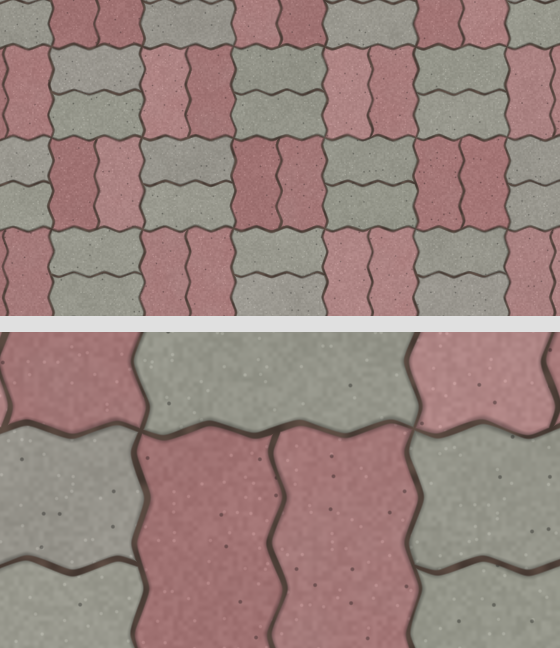
Top, the full canvas; bottom, a detail of the centre.
Reproduce this pattern procedurally as a Shadertoy shader.

```glsl
// Basket-weave paving of wavy-edged concrete blocks, in pairs of red and grey.

const float CELL = 0.2886;                 // side of a block pair, in canvas heights
const vec2 ORIGIN = vec2(0.162, 0.2755);   // lower left corner of a red pair
const float WAVES = 3.0;                   // edge waves along one pair
const float WAVE_HEIGHT = 0.026;

const vec3 GREY = vec3(0.592, 0.582, 0.550);
const vec3 RED_PALE = vec3(0.675, 0.515, 0.513);
const vec3 RED_DEEP = vec3(0.630, 0.448, 0.448);
const vec3 JOINT = vec3(0.300, 0.245, 0.215);

float hash(vec2 p) {
    vec3 q = fract(vec3(p.xyx) * 0.1031);
    q += dot(q, q.yzx + 33.33);
    return fract((q.x + q.y) * q.z);
}

float noise(vec2 p) {
    vec2 i = floor(p), f = fract(p);
    f = f * f * (3.0 - 2.0 * f);
    return mix(mix(hash(i), hash(i + vec2(1, 0)), f.x),
               mix(hash(i + vec2(0, 1)), hash(i + vec2(1, 1)), f.x), f.y);
}

float fbm(vec2 p) {
    float sum = 0.0, gain = 0.5;
    for (int i = 0; i < 4; i++) {
        sum += gain * noise(p);
        p = p * 2.03 + 17.7;
        gain *= 0.5;
    }
    return sum / 0.9375;
}

// Triangle wave with rounded peaks
float zigzag(float t) {
    return asin(0.93 * sin(6.28318 * t)) / 1.194;
}

// Straightens the wavy joints into a square grid
vec2 straighten(vec2 p) {
    return p + WAVE_HEIGHT * vec2(-zigzag(p.y * WAVES), zigzag(p.x * WAVES));
}

// Scattered round dots: one per grid square, kept where the hash is below density
float dots(vec2 p, float scale, float density, float radius, float pixel) {
    p *= scale;
    vec2 id = floor(p);
    vec2 centre = 0.3 + 0.4 * vec2(hash(id + 3.1), hash(id + 8.7));
    float d = length(fract(p) - centre) - radius;
    float soft = pixel * scale;
    return step(hash(id + 21.3), density) * (1.0 - smoothstep(-soft, soft, d));
}

// Colour of a block face with tint, mottling, grit and pits
vec3 concrete(vec2 p, vec2 block, bool isRed, float pixel) {
    float tint = hash(block + 5.3);
    float mottle = fbm(p * 4.0 + 9.0 * tint);
    float depth = smoothstep(0.25, 0.75, 0.55 * tint + 0.45 * mottle);
    vec3 greyFace = GREY + mix(vec3(-0.012, 0.004, -0.012), vec3(0.012, 0.006, 0.012), tint);
    vec3 face = isRed ? mix(RED_PALE, RED_DEEP, depth) : greyFace;
    face *= 0.98 + 0.04 * hash(block + 41.0);
    face += 0.045 * (mottle - 0.5) + 0.055 * (noise(p * 55.0) - 0.5);
    face += 0.075 * dots(p, 38.0, 0.07, 0.22, pixel);
    face *= 1.0 - 0.32 * dots(p + 4.4, 15.0, 0.08, 0.10, pixel);
    return face;
}

void mainImage(out vec4 fragColor, in vec2 fragCoord) {
    vec2 p = (fragCoord / iResolution.y - ORIGIN) / CELL;
    float pixel = 1.0 / (iResolution.y * CELL);

    // Slightly uneven laying
    vec2 drift = vec2(noise(p * 5.0), noise(p * 5.0 + 31.0)) - 0.5;
    vec2 q = straighten(p) + 0.012 * drift;

    // Red pairs stand upright, grey pairs lie flat
    vec2 cell = floor(q);
    bool isRed = mod(cell.x + cell.y, 2.0) < 0.5;
    vec2 split = isRed ? vec2(2, 1) : vec2(1, 2);
    vec2 block = floor(q * split);
    vec2 local = fract(q * split);

    // Distance to the nearest joint, in pair sides
    vec2 edge = min(local, 1.0 - local) / split;
    float d = min(edge.x, edge.y) * 0.93;

    vec3 col = concrete(p, block + 60.0 * cell, isRed, pixel);

    // Worn bevel, wider on the lower edges
    float lower = 1.0 - smoothstep(0.0, 0.03, local.y / split.y);
    float bevel = 0.020 + 0.012 * noise(p * 7.0 + 12.0) + 0.006 * lower;
    col *= mix(0.70, 1.0, smoothstep(0.004, bevel, d));

    // Dark joint of uneven width with bits of pale sand
    float halfWidth = mix(0.004, 0.013, noise(p * 6.0 + 50.0));
    vec3 joint = JOINT * (0.85 + 0.4 * noise(p * 22.0));
    float soft = max(pixel, 0.004);
    col = mix(joint, col, smoothstep(halfWidth - soft, halfWidth + soft, d));

    fragColor = vec4(clamp(col, 0.0, 1.0), 1.0);
}
```
